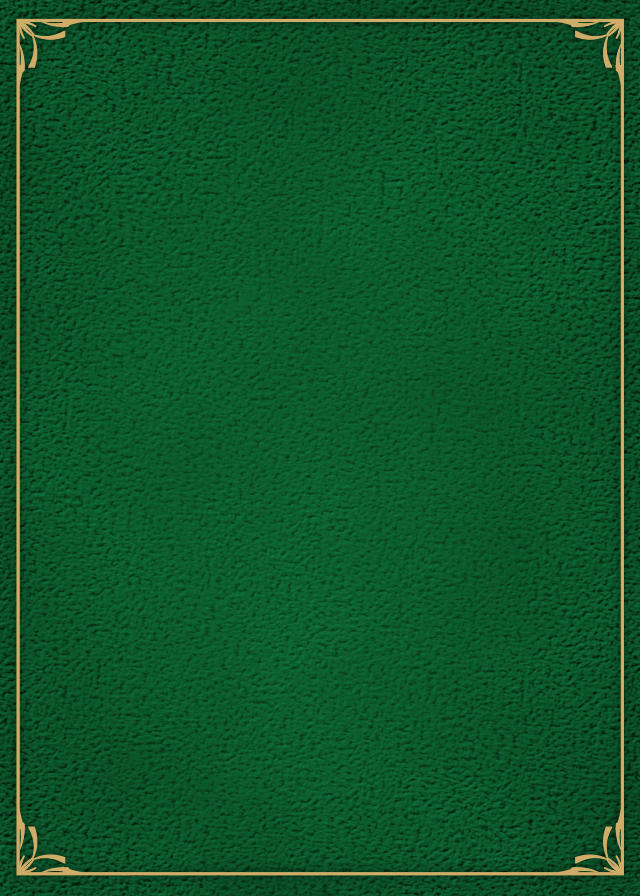
Reproduce this texture procedurally as a WebGL 1 fragment shader.

```glsl
precision highp float;
// Green grained leather cover with a thin gold frame and curled corner ornaments.
uniform vec2 u_resolution;

// Lengths are in canvas heights; ornament lengths are in UNIT.
const float UNIT = 1.0 / 768.0;
const vec2 FRAME_CENTER = vec2(0.3574, 0.5010);
const vec2 FRAME_HALF = vec2(0.3372, 0.4762);
const float LINE_HALF = 1.4;
const float GRAIN_SCALE = 205.0;
const float GRAIN_STRETCH = 1.3;
const float GRAIN_WARP = 0.007;
const float RELIEF = 0.30;
const float PIT_DEPTH = 0.30;
const vec2 LIGHT_STEP = vec2(-0.0010, 0.0016);
const vec3 LEATHER_DARK = vec3(0.015, 0.095, 0.030);
const vec3 LEATHER_MID = vec3(0.042, 0.325, 0.160);
const vec3 LEATHER_LIGHT = vec3(0.070, 0.510, 0.295);
const vec3 GOLD = vec3(0.81, 0.68, 0.41);

vec2 gradientAt(vec2 cell) {
  vec3 h = fract(cell.xyx * vec3(0.1031, 0.1030, 0.0973));
  h += dot(h, h.yzx + 33.33);
  float angle = 6.28318 * fract((h.x + h.y) * h.z);
  return vec2(cos(angle), sin(angle));
}

float gradientNoise(vec2 p) {
  vec2 i = floor(p), f = fract(p);
  vec2 u = f * f * f * (f * (f * 6.0 - 15.0) + 10.0);
  float a = dot(gradientAt(i), f);
  float b = dot(gradientAt(i + vec2(1, 0)), f - vec2(1, 0));
  float c = dot(gradientAt(i + vec2(0, 1)), f - vec2(0, 1));
  float d = dot(gradientAt(i + vec2(1, 1)), f - vec2(1, 1));
  return mix(mix(a, b, u.x), mix(c, d, u.x), u.y);
}

float fbm(vec2 p) {
  float sum = 0.0, amp = 1.0;
  for (int i = 0; i < 4; i++) {
    sum += amp * gradientNoise(p);
    p = p * 2.03 + 17.3;
    amp *= 0.5;
  }
  return sum;
}

// Pebbled height: slightly elongated bumps broken by finer ones and by creases.
float leatherHeight(vec2 p) {
  vec2 warp = vec2(gradientNoise(p * 13.0), gradientNoise(p * 13.0 + 41.0));
  vec2 q = (p + GRAIN_WARP * warp) * GRAIN_SCALE;
  q.x /= GRAIN_STRETCH;
  float bumps = gradientNoise(q) + 0.55 * gradientNoise(q.yx * 1.7 + 9.7);
  float creases = abs(gradientNoise(q * 0.6 + 71.0));
  return bumps + 0.6 * creases;
}

// Distance to a quadratic curve whose radius runs from r0 to r1.
float taperedCurve(vec2 p, vec2 a, vec2 b, vec2 c, float r0, float r1) {
  float d = 1e3;
  vec2 from = a;
  for (int i = 1; i <= 12; i++) {
    float t = float(i) / 12.0;
    vec2 to = mix(mix(a, b, t), mix(b, c, t), t);
    vec2 seg = to - from;
    float h = clamp(dot(p - from, seg) / dot(seg, seg), 0.0, 1.0);
    float along = t - (1.0 - h) / 12.0;
    d = min(d, length(p - from - seg * h) - mix(r0, r1, along));
    from = to;
  }
  return d;
}

// Corner ornament: x runs along the frame line, y is the depth inside it.
float ornament(vec2 p) {
  p = vec2(max(p.x, p.y), min(p.x, p.y));
  // Spur that swells from the line and tapers to a point
  float s = clamp((63.0 - p.x) / 24.0, 0.0, 1.0);
  float spur = max(p.y - 1.0 - 5.0 * s * s, max(38.0 - p.x, p.x - 63.0));
  float d = 0.85 * max(spur, -p.y - 1.0);
  // Thin tail, flared leaf, corner stem and small bud
  d = min(d, taperedCurve(p, vec2(42, 3.5), vec2(30, 5), vec2(20, 1), 2.2, 0.4));
  float leaf = taperedCurve(p, vec2(12, 12), vec2(26, 18), vec2(40, 11.5), 0.6, 2.7);
  d = min(d, max(leaf, p.x - 40.5));
  d = min(d, taperedCurve(p, vec2(1, 1), vec2(8, 5), vec2(13, 12), 1.6, 0.8));
  return min(d, taperedCurve(p, vec2(3, 1), vec2(10, 2), vec2(15, 5), 1.3, 0.8));
}

void main() {
  vec2 p = gl_FragCoord.xy / u_resolution.y;
  vec2 inset = (FRAME_HALF - abs(p - FRAME_CENTER)) / UNIT;
  float edge = min(inset.x, inset.y);

  // Broad tone: bright worn middle, darker margins, cloudy patches
  vec2 fromCenter = (p - vec2(0.34, 0.47)) / vec2(0.36, 0.54);
  float margin = smoothstep(0.35, 1.25, length(fromCenter));
  float clouds = fbm(p * 4.5 + 3.0);
  float tone = 0.10 - 0.12 * margin + 0.08 * clouds;
  tone -= 0.05 * (1.0 - smoothstep(-4.0, 14.0, edge));

  // Grain lit from the upper left, with dark pits that deepen toward the margins
  float height = leatherHeight(p);
  float slope = height - leatherHeight(p + LIGHT_STEP);
  float depth = mix(0.75, 1.25, margin) * (1.0 + 0.35 * clouds);
  float pits = smoothstep(0.02, -0.45, height);
  float shade = tone + depth * (RELIEF * (slope + 0.3 * height) - PIT_DEPTH * pits * 0.6);
  vec3 color = mix(LEATHER_MID, LEATHER_LIGHT, clamp(shade * 1.7, 0.0, 1.0));
  color = mix(color, LEATHER_DARK, clamp(-shade * 1.9, 0.0, 1.0));

  // Gold frame and ornaments over a faint pressed shadow
  float gold = abs(edge) - LINE_HALF;
  if (max(inset.x, inset.y) < 75.0) gold = min(gold, ornament(inset));
  float aa = 0.6 / (u_resolution.y * UNIT);
  color *= 1.0 - 0.25 * exp(-max(gold, 0.0) * 0.35);
  color = mix(color, GOLD, 1.0 - smoothstep(-aa, aa, gold));
  gl_FragColor = vec4(color, 1.0);
}
```
